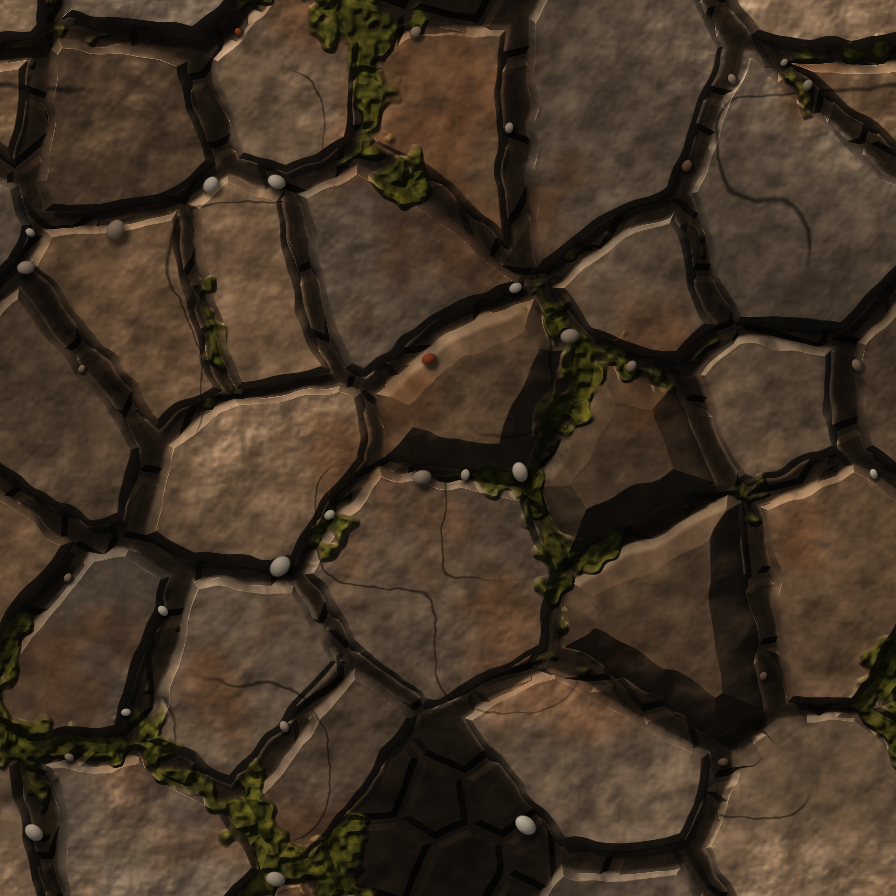
Give the GLSL for this texture, as a three.js fragment shader.

```glsl
varying vec2 vUv;

vec3 hash(vec2 p) {
  vec3 q = fract(p.xyx * vec3(.1031, .1030, .0973));
  q += dot(q, q.yxz + 33.33);
  return fract((q.xxy + q.yzz) * q.zyx);
}
// Value noise that wraps after n cells
float noise(vec2 p, float n) {
  p *= n;
  vec2 i = floor(p), f = fract(p);
  f = f * f * f * (f * (f * 6. - 15.) + 10.);
  float a = hash(mod(i, n) + n).x, b = hash(mod(i + vec2(1, 0), n) + n).x;
  float c = hash(mod(i + vec2(0, 1), n) + n).x, d = hash(mod(i + 1., n) + n).x;
  return mix(mix(a, b, f.x), mix(c, d, f.x), f.y);
}
float fbm(vec2 p, float n) {
  float sum = 0., amp = .5;
  for (int i = 0; i < 4; i++) {
    sum += amp * noise(p + .17 * float(i), n);
    n *= 2.; amp *= .5;
  }
  return sum;
}
// Slab centre seen from p: offset, weighted distance, seed
vec4 site(vec2 cell, vec2 p, float n) {
  vec3 h = hash(mod(cell, n) + n * 3.);
  vec2 r = cell + .1 + .8 * h.xy - p;
  return vec4(r, dot(r, r) - .38 * fract(h.z * 7.), h.z);
}
// Weighted Voronoi: distance to the edge, seed, offset from the centre
vec4 slabs(vec2 p, float n) {
  p += (vec2(noise(p, 9.), noise(p + .4, 9.)) - .5) * .13 / n;
  p += (vec2(noise(p, 37.), noise(p + .4, 37.)) - .5) * .035 / n;
  p *= n;
  vec4 own = vec4(0, 0, 99, 0);
  float edge = 99.;
  for (int j = -2; j <= 2; j++) for (int i = -2; i <= 2; i++) {
    vec4 s = site(floor(p) + vec2(i, j), p, n);
    if (s.z < own.z) own = s;
  }
  for (int j = -2; j <= 2; j++) for (int i = -2; i <= 2; i++) {
    vec4 s = site(floor(p) + vec2(i, j), p, n);
    float apart = length(s.xy - own.xy);
    if (apart > .001) edge = min(edge, (s.z - own.z) / (2. * apart));
  }
  return vec4(edge / n, own.w, -own.xy / n);
}
float gapWidth(float seed) { return mix(.003, .013, fract(seed * 11.)); }

// Flat slabs, a few tall blocks, and empty cells left to rubble
float slabHeight(vec4 s) {
  float tall = step(.84, s.y);
  float t = clamp((s.x - gapWidth(s.y)) / mix(.011, .038, tall), 0., 1.);
  vec2 tilt = (fract(s.y * vec2(17, 29)) - .5) * .2;
  float top = mix(.018 + .012 * fract(s.y * 13.), .062, tall) + dot(s.zw, tilt);
  return step(.12, s.y) * mix(t, t * (2. - t), .4) * max(top, .008);
}
float mossCover(vec2 p, float edge) {
  float clumps = fbm(p + .37, 5.) + .16 * (noise(p, 60.) - .5);
  return smoothstep(0., .07, clumps - .54 - edge * 4.5);
}
float height(vec2 p) {
  vec4 s = slabs(p, 5.);
  float rubble = .01 * clamp((slabs(p + .31, 13.).x - .003) / .007, 0., 1.);
  float moss = mossCover(p, s.x) * (.006 + .01 * noise(p, 120.));
  return max(slabHeight(s), rubble) + .008 * fbm(p, 22.) + .014 * fbm(p, 7.) + moss;
}

void main() {
  vec2 p = vUv;
  vec4 s = slabs(p, 5.);
  float edge = s.x - gapWidth(s.y), moss = mossCover(p, s.x);
  float onSlab = smoothstep(-.001, .004, edge) * step(.12, s.y);
  // Relief and low sunlight from the upper left
  vec3 light = normalize(vec3(-.4, .7, .68));
  float e = .0013, h = height(p), base = slabHeight(s), sun = 1.;
  vec3 normal = normalize(vec3(h - height(p + vec2(e, 0)), h - height(p + vec2(0, e)), e));
  for (int i = 1; i <= 4; i++) {
    float away = .015 * float(i);
    float blocker = slabHeight(slabs(p + normalize(light.xy) * away, 5.));
    sun = min(sun, 1. - smoothstep(0., .012, blocker - base - away * .85));
  }
  // Stone with rust stains and cracks, soil, moss
  float grain = fbm(p + .2, 48.), broad = fbm(p + .7, 3.);
  vec3 stone = mix(vec3(.36, .27, .19), vec3(.37, .31, .25), fract(s.y * 23.));
  stone = mix(stone, vec3(.36, .23, .14), .6 * smoothstep(.5, .7, fbm(p + .1, 6.)));
  stone *= (.78 + .4 * fract(s.y * 31.)) * (.7 + .6 * grain);
  float crack = abs(noise(p + .012 * fbm(p, 30.), 7.) - .5);
  stone *= 1. - .5 * (1. - smoothstep(0., .014, crack)) * smoothstep(.5, .62, noise(p + .6, 5.));
  vec3 color = mix(mix(vec3(.13, .1, .07), vec3(.27, .2, .14), grain), stone, onSlab);
  float tuft = noise(p, 90.) * .6 + noise(p + .3, 170.) * .4;
  color = mix(color, mix(vec3(.13, .13, .04), vec3(.42, .38, .13), tuft), moss);
  // Light, crevice shade, worn shine and bright rims
  float diffuse = max(dot(normal, light), 0.), bare = sun * onSlab * (1. - moss);
  float shade = mix(.5, 1., max(smoothstep(-.012, .016, edge) * step(.12, s.y), .6 * moss));
  color *= (.25 + 1.12 * diffuse * mix(.22, 1., sun)) * shade * (.6 + .85 * broad);
  float shine = pow(max(dot(normal, normalize(light + vec3(0, 0, 1))), 0.), 22.);
  color += vec3(.3, .26, .21) * shine * bare * smoothstep(.42, .68, broad);
  float rim = 1. - smoothstep(.004, .012, abs(edge - .009));
  color += vec3(.17, .15, .12) * rim * smoothstep(.78, 1., diffuse) * bare;
  // Pebbles and rusty chips lying in the gaps
  vec2 g = p * 18., offset = vec2(9);
  float nearest = 9., seed = 0., size = 1.;
  for (int j = -1; j <= 1; j++) for (int i = -1; i <= 1; i++) {
    vec2 c = floor(g) + vec2(i, j);
    vec3 k = hash(mod(c, 18.) + 71.);
    vec2 r = g - c - .2 - .6 * k.xy, axis = normalize(k.yx - .5);
    float radius = mix(.09, .25, pow(fract(k.z * 19.), 2.));
    float d = length(vec2(dot(r, axis), dot(r, vec2(-axis.y, axis.x)) * 1.35)) / radius;
    if (k.z > .62 && d < nearest) { nearest = d; offset = r; seed = k.z; size = radius; }
  }
  float inGap = step(slabs(p - offset / 18., 5.).x, .017) * step(nearest, 4.);
  float shadow = length(offset - size * vec2(.35, -.5)) / size;
  color *= 1. - .55 * inGap * (1. - smoothstep(.6, 1.4, shadow));
  vec3 pebble = mix(vec3(.3, .22, .16), vec3(.56, .52, .46), fract(seed * 41.));
  pebble = mix(pebble, vec3(.42, .19, .1), step(.93, seed));
  float dome = sqrt(max(1. - nearest * nearest, 0.));
  pebble *= .4 + .75 * max(dot(vec3(offset / size, dome), light), 0.) + .25 * grain;
  color = mix(color, pebble, inGap * (1. - smoothstep(.85, 1.05, nearest)));
  gl_FragColor = vec4(color, 1);
}
```
